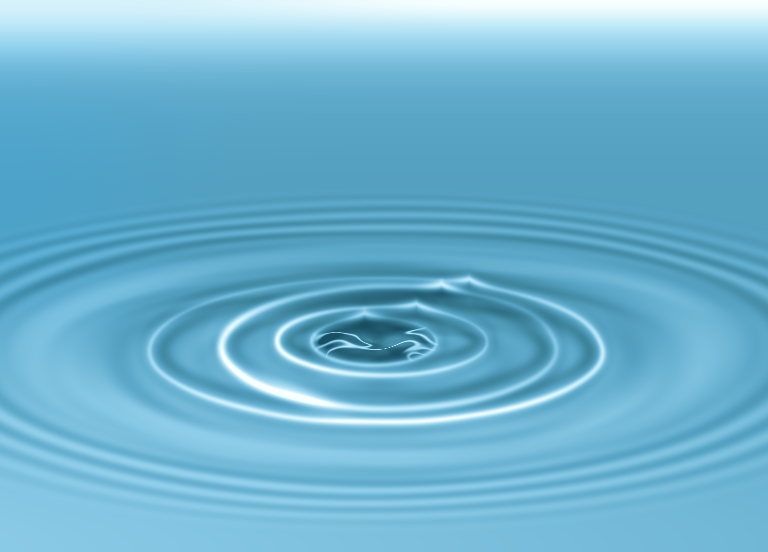
A WebGL 2 fragment shader for this background:

```glsl
#version 300 es
precision highp float;
// Concentric ripples on calm blue water under a pale, glowing horizon.

uniform vec2 u_resolution;
out vec4 outColor;

const float ASPECT = 1.391;               // canvas width in canvas heights
const vec2 POND = vec2(0.688, 0.370);     // centre of the wide swell
const float TILT_FAR = 0.28;              // flattening behind the centre
const float TILT_NEAR = 0.33;             // flattening before the centre
const float SWELL_RADIUS = 0.78;
const float SWELL_PERIOD = 0.077;

const vec3 DEEP = vec3(0.10, 0.31, 0.39);
const vec3 TEAL = vec3(0.22, 0.49, 0.58);
const vec3 WATER = vec3(0.35, 0.65, 0.78);
const vec3 LIGHT = vec3(0.55, 0.80, 0.91);
const vec3 PALE = vec3(0.75, 0.91, 0.97);
const vec3 GLINT = vec3(0.97, 1.00, 1.00);

// Crests: centre x, centre y, radius x, radius y
const int CRESTS = 4;
const vec4 CREST[CRESTS] = vec4[CRESTS](
  vec4(0.679, 0.382, 0.114, 0.042), vec4(0.692, 0.382, 0.192, 0.062),
  vec4(0.705, 0.370, 0.303, 0.110), vec4(0.681, 0.365, 0.410, 0.130));
// Style: line width, gain, brightest angle, x of the kink on the far side
const vec4 STYLE[CRESTS] = vec4[CRESTS](
  vec4(0.0035, 0.32, 4.5, 0.66), vec4(0.0042, 0.50, 3.6, 0.754),
  vec4(0.0058, 0.50, 3.7, 0.800), vec4(0.0045, 0.42, 5.2, 0.850));

float hash(vec2 p) {
  return fract(sin(dot(p, vec2(127.1, 311.7))) * 43758.5453);
}

float noise(vec2 p) {
  vec2 i = floor(p), f = fract(p);
  f = f * f * (3.0 - 2.0 * f);
  return mix(mix(hash(i), hash(i + vec2(1, 0)), f.x),
             mix(hash(i + vec2(0, 1)), hash(i + vec2(1, 1)), f.x), f.y);
}

float bell(float x, float width) {
  return exp(-x * x / (width * width));
}

// Approximate signed distance to an ellipse
float ellipseDistance(vec2 p, vec2 radius) {
  vec2 q = p / radius;
  float l = max(length(q), 0.001);
  return (l - 1.0) * l / (length(q / radius) + 0.001);
}

// Horizon glow and the slow brightening towards the viewer
float baseTone(vec2 p) {
  float depth = 1.0 - p.y;
  float tone = 0.37 + 0.46 * bell(depth, 0.095);
  tone += 0.05 * (1.0 - smoothstep(0.08, 0.36, depth));
  tone += 0.12 * bell(depth, 0.035) * smoothstep(0.2, 0.9, p.x);
  tone += smoothstep(0.45, 1.0, depth) * mix(0.22, 0.12, p.x / ASPECT);
  return tone;
}

// Wide outer swell with silky streaks that follow the circles
float swellTone(vec2 p) {
  vec2 q = p - POND;
  q.y /= mix(TILT_NEAR, TILT_FAR, smoothstep(-0.08, 0.08, q.y));
  float r = length(q);
  vec2 dir = q / max(r, 0.001);
  r += 0.022 * (noise(dir * 2.0 + r * 4.0) - 0.5);
  float envelope = smoothstep(0.64, 0.77, r) * (1.0 - smoothstep(0.80, 1.06, r));
  float tone = 0.085 * envelope * cos(6.2832 * (r - SWELL_RADIUS) / SWELL_PERIOD);
  tone += 0.11 * bell(r - 0.60, 0.065) * (0.35 + 0.65 * abs(dir.x));
  tone -= 0.09 * bell(r - 0.47, 0.035) * (0.5 + 0.5 * dir.y);
  tone -= 0.05 * bell(r - 0.715, 0.03);
  float streak = noise(vec2(dir.x * 2.5, r * 24.0 + dir.y * 2.0)) - 0.5;
  return tone + 0.12 * streak * (1.0 - smoothstep(0.55, 0.95, r));
}

// Sharp crests with a dark trough on the inner side
float crestTone(vec2 p) {
  float tone = 0.0;
  for (int i = 0; i < CRESTS; i++) {
    vec4 e = CREST[i], s = STYLE[i];
    vec2 q = p - e.xy;
    float far = smoothstep(0.0, e.w, q.y);
    q.y -= 0.010 * far * exp(-abs(p.x - s.w) / 0.025);
    q += 0.007 * (noise(p * vec2(9.0, 18.0) + float(i) * 7.0) - 0.5) * vec2(1.0, 0.5);
    float d = ellipseDistance(q, e.zw);
    float angle = atan(q.y / e.w, q.x / e.z);
    float lit = 0.62 + 0.38 * cos(angle - s.z);
    float width = s.x * (0.7 + 0.6 * lit);
    tone += s.y * lit * (bell(d, width) + 0.28 * bell(d, width * 3.5));
    tone -= 0.17 * bell(d + 0.022, 0.017) + 0.06 * bell(d - 0.014, 0.009);
    tone += 0.35 * far * bell(p.x - s.w, 0.035) * bell(d, 0.008);
  }
  // Broad sheen on the near left slope
  vec2 sheen = (p - vec2(0.535, 0.300)) * mat2(0.91, -0.41, 0.41, 0.91);
  return tone + 0.30 * bell(sheen.x, 0.085) * bell(sheen.y + 0.01, 0.018);
}

// Folded, glassy water at the point of impact
float impactTone(vec2 p) {
  vec2 q = (p - CREST[0].xy) * vec2(22.0, 52.0);
  q += 2.2 * vec2(noise(q * 0.7 + 3.0), noise(q * 0.7 + 11.0)) - 1.1;
  float fold = abs(noise(q) - 0.5);
  float mask = 1.0 - smoothstep(-0.018, 0.006, ellipseDistance(p - CREST[0].xy, CREST[0].zw));
  return mask * (0.62 * bell(fold, 0.055) - 0.20 + 0.25 * (noise(q * 0.8 + 20.0) - 0.5));
}

vec3 waterColor(float tone) {
  float t = clamp(tone, 0.0, 1.0) * 5.0;
  vec3 c = mix(DEEP, TEAL, clamp(t, 0.0, 1.0));
  c = mix(c, WATER, clamp(t - 1.0, 0.0, 1.0));
  c = mix(c, LIGHT, clamp(t - 2.0, 0.0, 1.0));
  c = mix(c, PALE, clamp(t - 3.0, 0.0, 1.0));
  return mix(c, GLINT, clamp(t - 4.0, 0.0, 1.0));
}

void main() {
  vec2 p = gl_FragCoord.xy / u_resolution * vec2(ASPECT, 1.0);
  float tone = baseTone(p) + swellTone(p) + crestTone(p) + impactTone(p);
  vec3 color = waterColor(tone);
  // Bluer water at the left edge
  color += vec3(-0.03, 0.01, 0.04) * bell(p.x, 0.3) * bell(p.y - 0.66, 0.2);
  outColor = vec4(color, 1.0);
}
```
